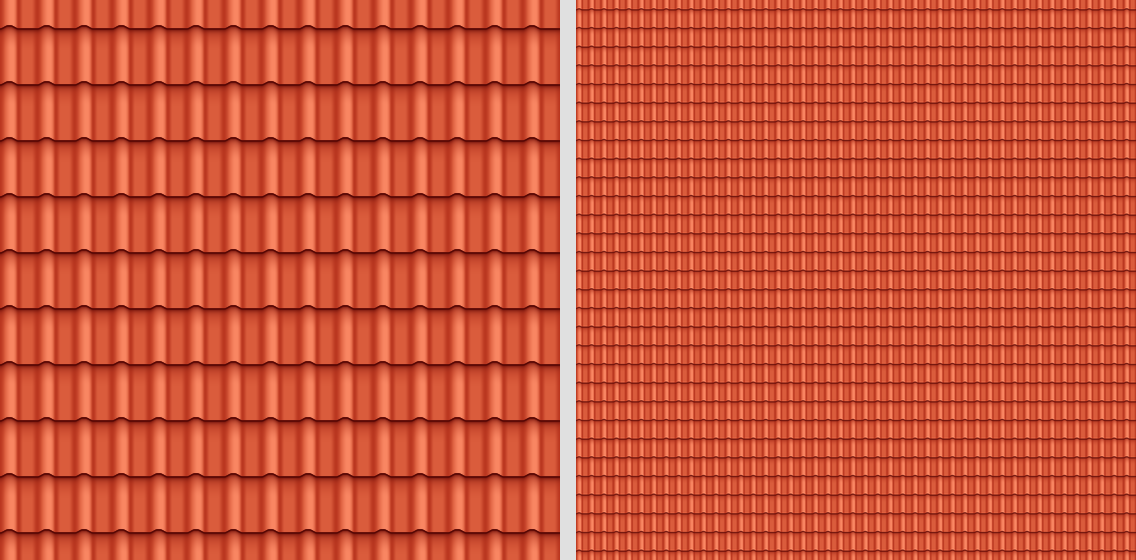
Left, the tile; right, the same tile 3 across and 3 down.
Write a Shadertoy shader that draws this texture.

```glsl
const vec2 TILES = vec2(15.0, 10.0);   // whole repeats across and down
const float ROW_OFFSET = 0.495;        // height of the first edge, in rows
const float ROLL_WIDTH = 0.5;          // raised part of each tile, in columns
const float BUMP_HEIGHT = 0.055;       // rise of the edge over a roll, in rows
const float LIP_WIDTH = 0.026;         // dark line below the edge, in rows
const float SHADOW_LENGTH = 0.05;      // decay of the cast shadow, in rows
const float SHADE_LENGTH = 0.42;       // soft shade on the upper tile, in rows

const vec3 CLAY = vec3(0.855, 0.36, 0.235);
const vec3 GROOVE = vec3(0.73, 0.215, 0.125);
const vec3 HIGHLIGHT = vec3(0.975, 0.525, 0.385);
const vec3 SHADOW = vec3(0.42, 0.06, 0.035);
const vec3 LIP = vec3(0.33, 0.025, 0.015);

// Rises from 0 to 1 over a..b, then falls back over c..d.
float plateau(float a, float b, float c, float d, float x) {
    return smoothstep(a, b, x) * (1.0 - smoothstep(c, d, x));
}

// Colour across one column: a lit roll followed by a flat pan.
vec3 tileProfile(float x) {
    float roll = plateau(0.0, 0.17, 0.40, ROLL_WIDTH, x);
    float pan = plateau(ROLL_WIDTH, 0.63, 0.84, 1.0, x);
    vec3 color = mix(GROOVE, CLAY, max(roll, pan));
    return mix(color, HIGHLIGHT, plateau(0.08, 0.30, 0.35, 0.48, x));
}

// Height of the lower tile edge above its flat level.
float edgeBump(float x) {
    return BUMP_HEIGHT * plateau(0.0, 0.22, 0.28, ROLL_WIDTH, x);
}

void mainImage(out vec4 fragColor, in vec2 fragCoord) {
    vec2 cell = fragCoord / iResolution.xy * TILES;
    float column = fract(cell.x);
    float blur = 0.75 * TILES.y / iResolution.y;

    // Signed height above the nearest edge, negative on the tile beneath
    float height = fract(cell.y - ROW_OFFSET - edgeBump(column) + 0.5) - 0.5;
    float depth = max(-height, 0.0);
    float below = 1.0 - smoothstep(-blur, blur, height);

    // Clay with a gentle shade toward the covered end
    vec3 color = tileProfile(column);
    float shade = below * (1.0 - smoothstep(0.0, SHADE_LENGTH, depth));
    color = mix(color, GROOVE, 0.55 * shade);

    // Cast shadow and the dark lip
    float shadow = exp(-max(depth - LIP_WIDTH, 0.0) / SHADOW_LENGTH);
    color = mix(color, SHADOW, 0.85 * below * shadow);
    float lip = below * (1.0 - smoothstep(-blur, blur, depth - LIP_WIDTH));
    color = mix(color, LIP, lip);

    fragColor = vec4(color, 1.0);
}
```
